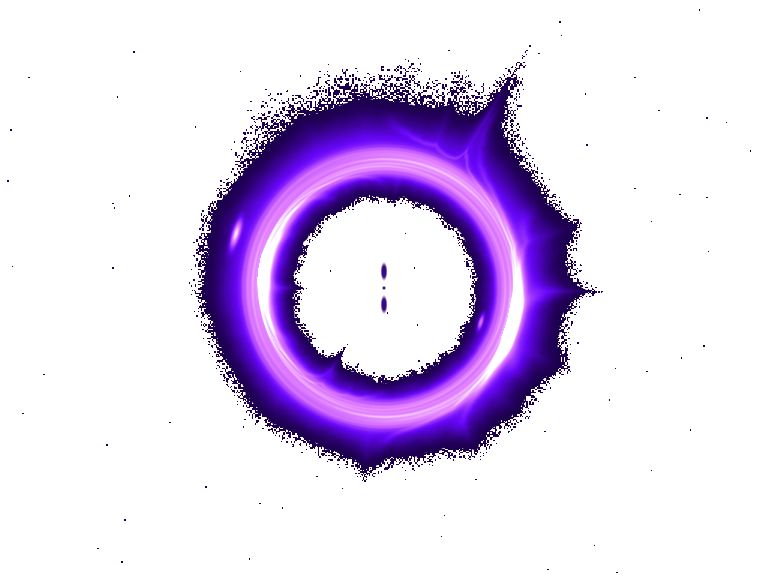
A WebGL 1 fragment shader for this background:

```glsl
precision highp float;
// A glowing violet ring on white, with a spiky outer rim and a scalloped hole.
// Both rims are polar radii built from cusps; brightness is summed from a band,
// an offset hot circle and curling filaments, then mapped through a colour ramp.
uniform vec2 u_resolution;

#define RING 0.2205
#define OUTER 0.307
#define HOLE 0.158
#define HOT_OFFSET vec2(0.0155, -0.004)
#define HOT_LEFT 171.0
#define HOT_RIGHT -15.0
#define GRAIN 384.0
#define FILAMENT_STEP 30.0

float hash(vec2 c) {
  vec3 q = fract(c.xyx * 0.1031);
  q += dot(q, q.yzx + 33.33);
  return fract((q.x + q.y) * q.z);
}

vec2 gradient(vec2 c) {
  float h = 6.2832 * hash(c);
  return vec2(cos(h), sin(h));
}

float noise(vec2 p) {
  vec2 i = floor(p), f = fract(p);
  vec2 u = f * f * (3.0 - 2.0 * f), e = vec2(1.0, 0.0);
  float low = mix(dot(gradient(i), f), dot(gradient(i + e), f - e), u.x);
  float high = mix(dot(gradient(i + e.yx), f - e.yx), dot(gradient(i + 1.0), f - 1.0), u.x);
  return mix(low, high, u.y);
}

// Angles are in degrees, differences wrapped to -180..180
float wrap(float d) { return mod(d + 180.0, 360.0) - 180.0; }

float cusp(float a, float at, float height, float width) {
  return height * exp(-abs(wrap(a - at)) / width);
}

float bump(float x, float width) { return exp(-x * x / (width * width)); }

float outerRim(float a) {
  float r = OUTER + 0.015 * cos(radians(a - 75.0));
  r += cusp(a, 57.5, 0.07, 3.5) + cusp(a, 59.0, 0.07, 0.8);
  r += cusp(a, 18.0, 0.034, 4.5) + cusp(a, -1.0, 0.05, 2.5);
  r += cusp(a, 70.0, 0.02, 2.0) + cusp(a, 97.0, 0.01, 6.0);
  r += cusp(a, 116.0, 0.013, 6.0) + cusp(a, 157.0, 0.014, 8.0);
  r += cusp(a, 182.0, 0.010, 12.0) + cusp(a, 226.0, 0.014, 8.0);
  r += cusp(a, 264.0, 0.027, 5.0) + cusp(a, 300.0, 0.028, 6.0);
  return r + cusp(a, 317.0, 0.016, 5.0) + cusp(a, 336.0, 0.034, 6.0);
}

float innerRim(float a) {
  float r = HOLE + 0.005 * abs(sin(radians(a * 7.5 + 20.0)));
  r -= cusp(a, 83.0, 0.012, 4.0) + cusp(a, 180.0, 0.020, 3.0);
  r -= cusp(a, 237.0, 0.030, 3.0) + cusp(a, 251.0, 0.012, 5.0);
  return r - cusp(a, 155.0, 0.008, 6.0) - cusp(a, 124.0, 0.007, 7.0);
}

// A ray leaving the rim at one angle and curling towards a hot spot on the ring
float filament(float a, float t, float at, float hot) {
  float path = at + wrap(hot - at) * t * t * t * t;
  return bump(wrap(a - path), 1.5 + 4.0 * t) * smoothstep(0.05, 0.8, t);
}

float glint(vec2 p, vec2 size) {
  float c = cos(0.3), s = sin(0.3);
  vec2 q = vec2(c * p.x - s * p.y, s * p.x + c * p.y) / size;
  return exp(-dot(q, q));
}

vec3 ramp(float v) {
  vec3 c = mix(vec3(0.11, 0.0, 0.30), vec3(0.40, 0.02, 0.97), clamp(v, 0.0, 1.0));
  c = mix(c, vec3(0.73, 0.31, 1.0), clamp(v - 1.0, 0.0, 1.0));
  c = mix(c, vec3(0.90, 0.53, 1.0), clamp(v - 2.0, 0.0, 1.0));
  return mix(c, vec3(1.0), clamp(v - 3.0, 0.0, 1.0));
}

void main() {
  vec2 p = (gl_FragCoord.xy - 0.5 * u_resolution) / u_resolution.y;
  float pixel = 1.0 / u_resolution.y;
  float r = length(p), a = degrees(atan(p.y, p.x + 1e-6));

  // Rims, and depth from each rim (0) to the ring (1)
  float rough = 0.006 * noise(p * 45.0) + 0.003 * noise(p * 110.0);
  float outer = outerRim(a) + rough, inner = innerRim(a) + rough;
  float outT = clamp((outer - r) / (outer - RING), 0.0, 1.0);
  float inT = clamp((r - inner) / (RING - inner), 0.0, 1.0);

  // Violet body, pink band and fine concentric streaks
  float x = r - RING;
  float band = exp(-pow(abs(x) / 0.025, 4.0));
  float v = 1.05 * smoothstep(0.0, 0.85, min(outT, inT));
  v += 0.3 * bump(x, 0.04) + band * (1.55 + 0.7 * noise(vec2(r * 230.0, p.x * 4.0)));

  // Offset hot circle, brightest on the left and lower right
  float hotX = length(p - HOT_OFFSET) - RING;
  float left = bump(wrap(a - HOT_LEFT), 27.0), right = bump(wrap(a - HOT_RIGHT), 20.0);
  v += bump(hotX, 0.008) * (0.3 + 1.5 * left + 2.2 * right);
  v += 0.5 * bump(hotX, 0.025) * (left + right);

  // Curling filaments on both sides of the ring
  for (int i = 0; i < 7; i++) {
    float turn = float(i) * FILAMENT_STEP;
    if (x > 0.0) v += 0.5 * filament(a, outT, turn - 92.0, HOT_RIGHT);
    else v += 0.4 * filament(a, inT, turn + 90.0, HOT_LEFT);
  }
  v += 3.2 * glint(p - vec2(-0.257, 0.094), vec2(0.006, 0.023));
  v += 2.2 * glint(p - vec2(0.168, -0.059), vec2(0.004, 0.013));

  // Solid body plus stippled fringes, wide along the top
  float beyond = max(r - outer, 0.0), within = max(inner - r, 0.0);
  float top = smoothstep(52.0, 35.0, abs(wrap(a - 92.0)));
  float reach = 0.026 + top * (0.045 + 0.05 * noise(p * 16.0));
  float density = r > RING ? 0.75 * pow(max(1.0 - beyond / reach, 0.0), 1.4)
                           : 0.7 * max(1.0 - within / 0.013, 0.0);
  float dots = step(hash(floor(p * GRAIN) + 500.0), density);
  float cover = max(smoothstep(pixel, -pixel, max(r - outer, inner - r)), dots);

  // Two small dashes and a dot at the centre
  float dash = length(vec2(p.x, (abs(p.y) - 0.0287) * 0.36)) - 0.0047;
  float mark = smoothstep(pixel, -pixel, min(dash, r - 0.0025));
  vec3 color = mix(vec3(1.0), ramp(v), cover);
  gl_FragColor = vec4(mix(color, vec3(0.22, 0.03, 0.53), mark), 1.0);
}
```
